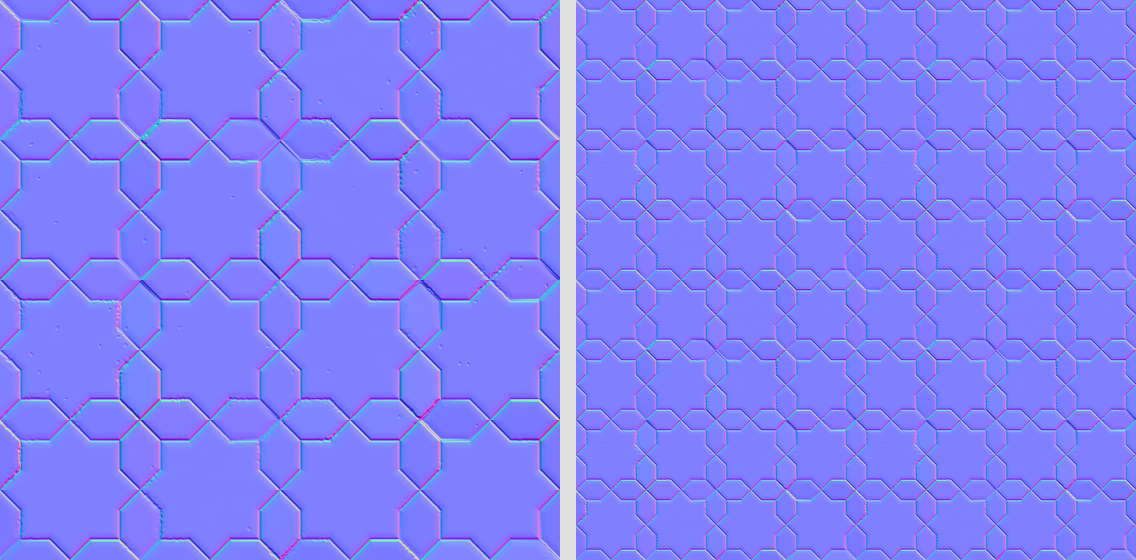
Left, the tile; right, the same tile 2 across and 2 down.
Give the GLSL for this texture map, as a WebGL 2 fragment shader.

```glsl
#version 300 es
precision highp float;
// Normal map of worn eight-pointed star tiles with elongated hexagons between them, 4 by 4 repeats.

uniform vec2 u_resolution;
out vec4 fragColor;

const float REPEATS = 4.0;

vec3 hash3(vec2 p) {
    vec3 q = fract(p.xyx * vec3(0.1031, 0.1030, 0.0973) + 0.137);
    q += dot(q, q.yxz + 33.33);
    return fract((q.xxy + q.yzz) * q.zyx);
}

float cornerGradient(vec2 corner, vec2 offset, float period) {
    float angle = 6.2832 * hash3(mod(corner, period) + 17.0).x;
    return dot(vec2(cos(angle), sin(angle)), offset);
}

// Gradient noise that wraps after a whole number of lattice cells
float noise(vec2 uv, float period) {
    vec2 p = uv * period;
    vec2 i = floor(p), f = p - i;
    vec2 w = f * f * f * (f * (f * 6.0 - 15.0) + 10.0);
    vec2 e = vec2(1.0, 0.0);
    float low = mix(cornerGradient(i, f, period), cornerGradient(i + e, f - e, period), w.x);
    float high = mix(cornerGradient(i + e.yx, f - e.yx, period),
                     cornerGradient(i + 1.0, f - 1.0, period), w.x);
    return mix(low, high, w.y);
}

// Sparse elongated pits, clustered by a broad noise
float pits(vec2 uv, float wear) {
    const float GRID = 64.0;
    vec2 id = mod(floor(uv * GRID), GRID);
    vec3 place = hash3(id + 71.0), form = hash3(id + 211.0);
    float cluster = smoothstep(-0.05, 0.4, noise(id / GRID, 9.0));
    float chance = 0.004 + 0.16 * cluster * wear * wear;
    vec2 q = fract(uv * GRID) - 0.35 - 0.3 * place.xy;
    float c = cos(6.2832 * form.x), s = sin(6.2832 * form.x);
    q = mat2(c, s, -s, c) * q * vec2(1.0, 1.0 + 0.7 * form.y);
    float radius = mix(0.16, 0.32, form.z);
    float dist = length(q) + 0.07 * noise(uv, 192.0);
    return step(place.z, chance) * (1.0 - smoothstep(0.4 * radius, radius, dist));
}

// Relief height, in units of one repeat
float height(vec2 uv) {
    vec2 cell = floor(uv * REPEATS);
    vec2 p = uv * REPEATS - cell - 0.5;
    vec2 a = abs(p);

    // Star: union of a square and a diamond; diagonals part the hexagons
    float star = min(max(a.x, a.y) - 0.3536, (a.x + a.y - 0.5) * 0.7071);
    float d = star < 0.0 ? -star : min(star, abs(a.x - a.y) * 0.7071);

    // Tile identity and centre
    vec2 side = a.x > a.y ? vec2(sign(p.x), 0.0) : vec2(0.0, sign(p.y));
    vec2 centre = star < 0.0 ? vec2(0.0) : 0.5 * side;
    vec3 tile = hash3(mod(2.0 * (cell + centre) + 1.0, 2.0 * REPEATS) + 5.0);

    // Chipped stretches of edge
    float chipped = smoothstep(0.0, 0.3, noise(uv, 13.0)) * (0.35 + 0.65 * tile.z);
    d -= chipped * (0.018 * max(noise(uv, 150.0), -0.1) + 0.008 * noise(uv, 61.0));

    // Narrow groove, soft bevel, slight tilt and dents
    float top = smoothstep(0.0, 0.014, d);
    float slope = 1.0 - clamp(d / 0.065, 0.0, 1.0);
    float h = 0.011 * top + 0.0085 * (1.0 - slope * slope);
    float tilt = star < 0.0 ? 0.014 : 0.11;
    h += top * dot(tile.xy - 0.5, p - centre) * tilt;
    h += 0.0006 * noise(uv, 24.0);
    return h - 0.0036 * top * pits(uv, tile.z);
}

void main() {
    vec2 uv = gl_FragCoord.xy / u_resolution;
    vec2 e = vec2(0.001, 0.0);
    vec2 gradient = vec2(height(uv + e) - height(uv - e),
                         height(uv + e.yx) - height(uv - e.yx)) / (2.0 * e.x * REPEATS);
    vec3 normal = normalize(vec3(-gradient, 1.0));
    fragColor = vec4(0.5 + 0.5 * normal, 1.0);
}
```
